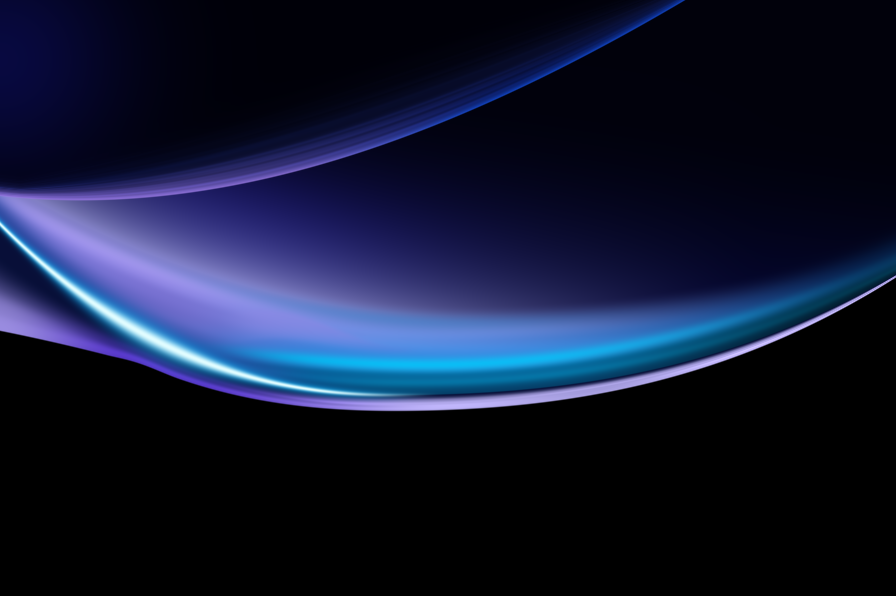
Reproduce this background procedurally as a Shadertoy shader.

```glsl
float hash(vec2 p) {
    return fract(sin(dot(p, vec2(127.1, 311.7))) * 43758.5453);
}

float noise(vec2 p) {
    vec2 i = floor(p), f = fract(p);
    f = f * f * (3.0 - 2.0 * f);
    return mix(mix(hash(i), hash(i + vec2(1, 0)), f.x),
               mix(hash(i + vec2(0, 1)), hash(i + vec2(1, 1)), f.x), f.y);
}

float bell(float x, float w) {
    return exp(-x * x / (w * w));
}

// Smooth step that may fall as well as rise
float ramp(float a, float b, float x) {
    float t = clamp((x - a) / (b - a), 0.0, 1.0);
    return t * t * (3.0 - 2.0 * t);
}

// Heights of the flowing curves, all as functions of x
float ribbonEdge(float x) {
    float d = x - 0.09;
    return 0.664 + d * d * (0.9 - 0.24 * d);
}

float outerEdge(float x) {
    float d = x - 0.44;
    float bowl = 0.3105 + d * d * (d < 0.0 ? 0.62 - 1.3 * d : 0.44 + 0.49 * d);
    float wing = 0.445 - 0.3 * x - 0.35 * x * x;
    return mix(wing, bowl, ramp(0.12, 0.2, x));
}

float innerEdge(float x) {
    float d = x - 0.44;
    return d < 0.0 ? 0.337 + d * d * (1.0 - 1.1 * d)
                   : outerEdge(x) + 0.0265 - 0.069 * d * d;
}

float crestLine(float x) {
    float d = x - 0.52;
    return 0.47 + d * d * (d < 0.0 ? 0.84 : 0.5);
}

float cyanLine(float x) {
    float d = x - 0.48;
    return 0.388 + d * d * (d < 0.0 ? 0.45 : 0.65);
}

// Dark space with the pale haze resting on the crest
vec3 hazeColor(vec2 p) {
    float s = max(p.y - crestLine(p.x), 0.0);
    vec3 col = mix(vec3(0.025, 0.035, 0.25), vec3(0.003, 0.004, 0.045),
                   ramp(0.42, 0.9, p.y + 0.2 * p.x - 0.06));
    float haze = exp(-s / 0.085 - s * s * 18.0) * ramp(0.86, 0.24, p.x);
    col = mix(col, vec3(0.58, 0.58, 0.8), 0.88 * haze);
    return col + vec3(0.03, 0.02, 0.16) * bell(p.x - 0.25, 0.25) * bell(s - 0.12, 0.12);
}

// Lilac silk, cyan fold and teal depth inside the bowl
vec3 silkColor(vec2 p, vec3 back) {
    float x = p.x, s = p.y - crestLine(x), c = p.y - cyanLine(x);
    float lit = ramp(1.0, 0.5, x);
    float grain = noise(vec2(x * 5.0, s * 50.0)) - 0.5;
    vec3 lilac = mix(vec3(0.49, 0.46, 0.84), vec3(0.43, 0.56, 0.89), ramp(0.15, 0.48, x));
    lilac += 0.08 * grain + vec3(0.12, 0.1, 0.07) * bell(s + 0.025, 0.02) * ramp(0.45, 0.1, x);
    vec3 col = mix(back, lilac, ramp(0.018, -0.04, s) * (0.04 + 0.96 * lit));

    // Curled tongue narrowing to the right
    float along = ramp(0.27, 0.465, x);
    float middle = 0.448 - 0.026 * along + 0.01 * sin(x * 25.0);
    float thick = 0.022 * (1.0 - along) + 0.002;
    float tongue = ramp(thick + 0.008, thick - 0.004, abs(p.y - middle));
    col = mix(col, vec3(0.55, 0.53, 0.89), 0.5 * tongue * ramp(0.24, 0.3, x) * ramp(0.475, 0.44, x));
    col = mix(col, vec3(0.24, 0.52, 0.8), 0.45 * bell(s + 0.012, 0.012) * bell(x - 0.45, 0.2));

    // Cyan fold over teal
    float reach = ramp(0.16, 0.36, x);
    float depth = clamp(-c / max(cyanLine(x) - innerEdge(x), 0.01), 0.0, 1.0);
    vec3 teal = mix(vec3(0.02, 0.46, 0.66), vec3(0.02, 0.24, 0.4), depth);
    teal += vec3(0.0, 0.12, 0.13) * bell(depth - 0.6, 0.16);
    teal *= mix(1.0, 0.42, ramp(0.6, 1.0, x));
    col = mix(col, teal, reach * ramp(0.004, -0.018, c));
    col = mix(col, vec3(0.05, 0.5, 0.85), 0.55 * reach * bell(c - 0.012, 0.026) * (0.35 + 0.65 * lit));
    return mix(col, vec3(0.02, 0.76, 0.97), reach * bell(c, 0.011) * (0.15 + 0.75 * lit));
}

// Upper ribbon with fine threads running along it
vec3 ribbonColor(vec2 p) {
    float x = p.x, r = max(p.y - ribbonEdge(x), 0.0);
    float t = r / max(0.016 + 0.4 * x - 0.5 * x * x, 0.025);
    vec3 night = vec3(0.0, 0.0, 0.03)
               + vec3(0.03, 0.035, 0.22) * bell(x, 0.14) * bell(p.y - 0.9, 0.2);
    float threads = 0.65 + 0.7 * noise(vec2(x * 4.0, t * 9.0)) * noise(vec2(x * 2.0, t * 23.0 + 7.0));
    vec3 sheen = mix(vec3(0.46, 0.39, 0.82), vec3(0.04, 0.1, 0.36), ramp(0.1, 0.6, x));
    sheen = mix(sheen, vec3(0.1, 0.16, 0.46), ramp(0.1, 0.7, t));
    vec3 col = night + sheen * threads * exp(-1.5 * t * t - 0.7 * t);
    vec3 rim = mix(vec3(0.66, 0.52, 0.95), vec3(0.08, 0.34, 0.94), ramp(0.3, 0.55, x));
    return mix(col, rim, 0.8 * exp(-r / 0.006));
}

void mainImage(out vec4 fragColor, in vec2 fragCoord) {
    vec2 p = fragCoord / iResolution.xy;
    float x = p.x, px = 1.0 / iResolution.y;
    float inner = innerEdge(x), outer = outerEdge(x), e = p.y - inner;

    vec3 col = silkColor(p, hazeColor(p));
    float left = ramp(0.46, 0.2, x);
    col = mix(col, vec3(0.06, 0.22, 0.55), 0.75 * left * bell(e - 0.012, 0.035));

    // Purple wing and pale rim beneath the bowl
    float t = clamp(-e / max(inner - outer, 0.002), 0.0, 1.0);
    vec3 rim = mix(vec3(0.34, 0.22, 0.78), vec3(0.74, 0.7, 0.97),
                   ramp(0.22, 0.5, x) + 0.75 * ramp(0.14, 0.0, x));
    float sheen = ramp(mix(0.0, 0.3, left), mix(0.55, 1.0, left), t);
    sheen *= 0.85 + 0.3 * noise(vec2(x * 6.0, t * 7.0));
    vec3 wing = mix(vec3(0.03, 0.06, 0.22), rim, sheen);
    col = mix(col, wing, ramp(px, -px, e));

    // White-hot streak with a cyan halo
    float power = ramp(0.5, 0.34, x);
    float width = 0.003 + 0.010 * bell(x - 0.16, 0.1);
    col = mix(col, vec3(0.05, 0.65, 0.92), 0.85 * power * bell(e, width * 1.9 + 0.002));
    col = mix(col, vec3(0.88, 0.99, 1.0), power * bell(e, width));

    col *= ramp(-px, px, p.y - outer);
    col = mix(col, ribbonColor(p), ramp(-px, px, p.y - ribbonEdge(x)));
    fragColor = vec4(clamp(col, 0.0, 1.0), 1.0);
}
```
